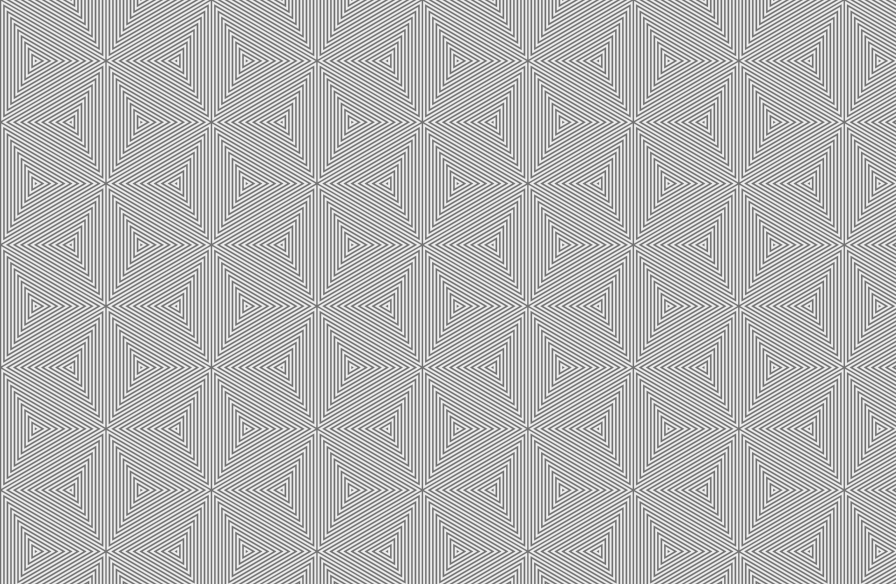
Give the GLSL for this pattern, as a Shadertoy shader.

```glsl
// Tessellated triangles, each filled with concentric triangular pinstripes.

// Lengths are fractions of the canvas height.
const vec2  ORIGIN      = vec2(0.0009, 0.1607); // one lattice vertex
const float COLUMN      = 0.1806;  // triangle height, along x
const float SIDE        = 0.2100;  // triangle side, along y
const float RINGS       = 10.0;    // stripes from edge to centroid
const float LINE_SHARE  = 0.45;    // dark part of each stripe period
const float EDGE_TRIM   = 0.025;   // thins the shared edge line, in periods
const vec3  LINE_COLOR  = vec3(0.44);
const vec3  PAPER_COLOR = vec3(0.93);
const int   SAMPLES     = 4;       // subsamples per pixel axis
const float SOFTNESS    = 1.15;    // filter width in pixels

// Distance to the nearest triangle edge: 0 on an edge, 1 at a centroid.
float edgeDepth(vec2 p) {
    vec2 q = (p - ORIGIN) / vec2(COLUMN, SIDE);
    vec3 family = vec3(q.x, q.y + 0.5 * q.x, q.y - 0.5 * q.x);
    vec3 d = abs(family - round(family));
    return 3.0 * min(d.x, min(d.y, d.z));
}

// Dark line coverage, with lines centred on whole ring numbers.
float lineCoverage(vec2 p, float footprint) {
    float ring = RINGS * edgeDepth(p) + EDGE_TRIM;
    float fromLine = abs(ring - round(ring));
    float blur = footprint * 3.0 * RINGS / COLUMN;
    return clamp(0.5 + (0.5 * LINE_SHARE - fromLine) / blur, 0.0, 1.0);
}

void mainImage(out vec4 fragColor, in vec2 fragCoord) {
    float pixel = 1.0 / iResolution.y;
    float footprint = SOFTNESS * pixel / float(SAMPLES);
    float coverage = 0.0;

    // Average a grid of subsamples to keep the fine lines smooth.
    for (int j = 0; j < SAMPLES; j++) {
        for (int i = 0; i < SAMPLES; i++) {
            vec2 offset = (vec2(i, j) + 0.5) / float(SAMPLES) - 0.5;
            vec2 p = (fragCoord + SOFTNESS * offset) * pixel;
            coverage += lineCoverage(p, footprint);
        }
    }
    coverage /= float(SAMPLES * SAMPLES);

    fragColor = vec4(mix(PAPER_COLOR, LINE_COLOR, coverage), 1.0);
}
```
